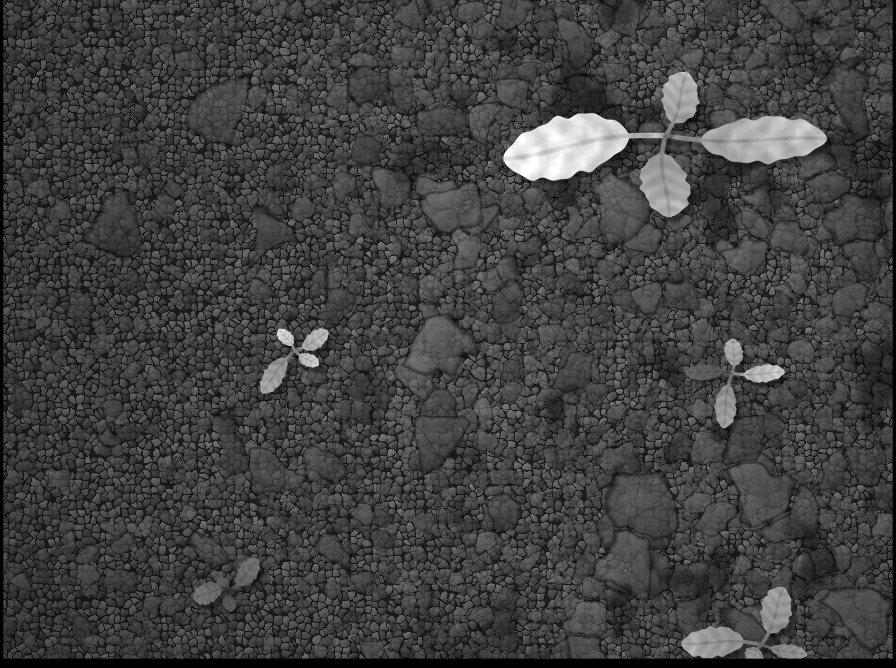
This texture is drawn by a WebGL 1 fragment shader. Its source:

```glsl
precision highp float;
// Grey overhead view of crumbly soil with five pale seedlings in a dark frame.
// Soil is a stack of warped cellular layers, fine at left and cloddy at right;
// each seedling is a rosette of four leaf outlines with veins and soft shadow.
uniform vec2 u_resolution;

const vec2 LIGHT_DIR = vec2(-0.5, 0.86);
const float PIT_TONE = 0.11;
const float GRAIN_TONE = 0.295;

float hash(vec2 p) {
  vec3 q = fract(p.xyx * 0.1031);
  q += dot(q, q.yzx + 33.33);
  return fract((q.x + q.y) * q.z);
}

vec2 hash2(vec2 p) {
  return vec2(hash(p), hash(p + 71.7));
}

float noise(vec2 p) {
  vec2 i = floor(p), f = fract(p);
  f = f * f * (3.0 - 2.0 * f);
  return mix(mix(hash(i), hash(i + vec2(1.0, 0.0)), f.x),
             mix(hash(i + vec2(0.0, 1.0)), hash(i + 1.0), f.x), f.y);
}

float fbm(vec2 p) {
  return 0.55 * noise(p) + 0.3 * noise(p * 2.1 + 9.0) + 0.15 * noise(p * 4.3 + 23.0);
}

// One layer of crumbs laid over the tone below it
float addCrumbs(float below, vec2 p, float scale, float coverage, float roughness) {
  vec2 q = p * scale + 40.0;
  q += 0.6 * (vec2(fbm(q * 1.4), fbm(q * 1.4 + 55.0)) - 0.5);
  vec2 home = floor(q), nearestId = home, offset = vec2(0.0);
  float first = 9.0, second = 9.0;
  for (int y = -1; y <= 1; y++) {
    for (int x = -1; x <= 1; x++) {
      vec2 id = home + vec2(float(x), float(y));
      vec2 away = q - id - 0.1 - 0.8 * hash2(id);
      float dist = length(away);
      if (dist < first) {
        second = first;
        first = dist;
        nearestId = id;
        offset = away;
      } else {
        second = min(second, dist);
      }
    }
  }
  float inside = min(second - first, 0.75 - first);
  float present = step(hash(nearestId + 13.0), coverage);
  float tone = GRAIN_TONE + 0.13 * (hash(nearestId + 29.0) - 0.5);
  tone += 0.13 * dot(offset, LIGHT_DIR) + 0.1 * (fbm(p * 110.0) - 0.5);
  tone = mix(tone, below, roughness);
  float gap = present * smoothstep(0.0, 0.06, inside);
  float body = present * smoothstep(0.03, 0.2, inside);
  return mix(below * (1.0 - 0.45 * gap), tone, body);
}

float soil(vec2 p) {
  float coarse = smoothstep(0.25, 0.95, p.x + 0.25 * (p.y - 0.5) + 0.25 * (fbm(p * 5.0) - 0.5));
  float tone = PIT_TONE;
  float scale = 88.0;
  for (int i = 0; i < 5; i++) {
    float level = float(i);
    float coverage = mix(pow(0.3, level), pow(0.6, level), coarse);
    tone = addCrumbs(tone, p + level * 3.7, scale, coverage, 0.38 * min(level, 1.0));
    scale *= 0.6;
  }
  float hollow = smoothstep(0.56, 0.74, fbm(p * 13.0 + 5.0)) * coarse;
  vec2 fromLight = p - vec2(0.85, 0.6);
  float light = 1.14 - 0.36 * dot(fromLight, fromLight);
  return tone * light * (1.0 - 0.4 * hollow) * (0.9 + 0.2 * fbm(p * 7.0));
}

// Signed depth inside a leaf; q.x runs from the stalk to the tip
float leafDepth(vec2 q, float len, float halfWidth) {
  float t = q.x / len;
  float blade = clamp((t - 0.22) / 0.78, 0.0, 1.0);
  float ripple = 1.0 + 0.06 * sin(t * 31.0) + 0.04 * sin(t * 53.0 + sign(q.y));
  float outline = halfWidth * pow(4.0 * blade * (1.0 - blade), 0.6) * ripple;
  float stalk = 0.0012 + 0.06 * halfWidth;
  return min(max(outline, stalk) - abs(q.y), min(q.x, len - q.x));
}

float addPlant(float ground, vec2 p, vec4 angles, vec4 lengths, vec4 widths, vec4 tones, float px) {
  float tone = ground;
  for (int i = 0; i < 4; i++) {
    vec2 axis = vec2(cos(angles.x), sin(angles.x));
    vec2 side = vec2(-axis.y, axis.x);
    vec2 q = vec2(dot(p, axis), dot(p, side));
    q.y += 0.15 * widths.x * sin(q.x / lengths.x * 5.0);
    vec2 drop = vec2(0.006, -0.008);
    vec2 shade = q - vec2(dot(drop, axis), dot(drop, side));
    tone *= 1.0 - 0.4 * smoothstep(-0.006, 0.006, leafDepth(shade, lengths.x, widths.x));
    float across = abs(q.y) / widths.x;
    float vein = 0.05 * sin(34.0 * q.x / lengths.x - 5.0 * across);
    float rib = 0.13 * (1.0 - smoothstep(0.02, 0.13, across));
    float tint = 0.82 + 0.25 * q.x / lengths.x + 0.25 * (fbm(q * 60.0) - 0.5) + vein - rib;
    float mask = smoothstep(-px, px, leafDepth(q, lengths.x, widths.x));
    tone = mix(tone, tones.x * tint, mask);
    angles = angles.yzwx;
    lengths = lengths.yzwx;
    widths = widths.yzwx;
    tones = tones.yzwx;
  }
  return tone;
}

void main() {
  vec2 p = gl_FragCoord.xy / u_resolution.y;
  float px = 0.8 / u_resolution.y;
  float right = u_resolution.x / u_resolution.y;
  float tone = soil(p);

  // Seedlings: leaf angles, lengths, half widths and tones
  tone = addPlant(tone, p - vec2(0.996, 0.797), vec4(3.26, -0.04, -1.57, 1.2),
    vec4(0.245, 0.242, 0.122, 0.1), vec4(0.045, 0.034, 0.036, 0.028), vec4(0.92, 0.72, 0.65, 0.68), px);
  tone = addPlant(tone, p - vec2(0.441, 0.475), vec4(4.02, 0.48, 2.16, -0.58),
    vec4(0.08, 0.058, 0.04, 0.042), vec4(0.015, 0.013, 0.01, 0.01), vec4(0.62, 0.7, 0.8, 0.75), px);
  tone = addPlant(tone, p - vec2(1.096, 0.441), vec4(3.1, 1.5, 0.0, -1.76),
    vec4(0.07, 0.052, 0.079, 0.083), vec4(0.012, 0.014, 0.013, 0.016), vec4(0.37, 0.65, 0.75, 0.6), px);
  tone = addPlant(tone, p - vec2(0.344, 0.117), vec4(3.3, 0.78, -1.6, 2.3),
    vec4(0.056, 0.062, 0.032, 0.025), vec4(0.016, 0.015, 0.01, 0.008), vec4(0.43, 0.42, 0.33, 0.35), px);
  tone = addPlant(tone, p - vec2(1.14, 0.035), vec4(3.1, 1.17, -0.25, 4.2),
    vec4(0.12, 0.092, 0.07, 0.035), vec4(0.023, 0.023, 0.011, 0.016), vec4(0.62, 0.6, 0.55, 0.58), px);

  // Dark frame on the left, right and bottom
  float frame = min(min(p.x - 0.005, right - 0.005 - p.x), p.y - 0.014);
  tone *= smoothstep(-px, px, frame);
  gl_FragColor = vec4(vec3(clamp(tone, 0.0, 1.0)), 1.0);
}
```
